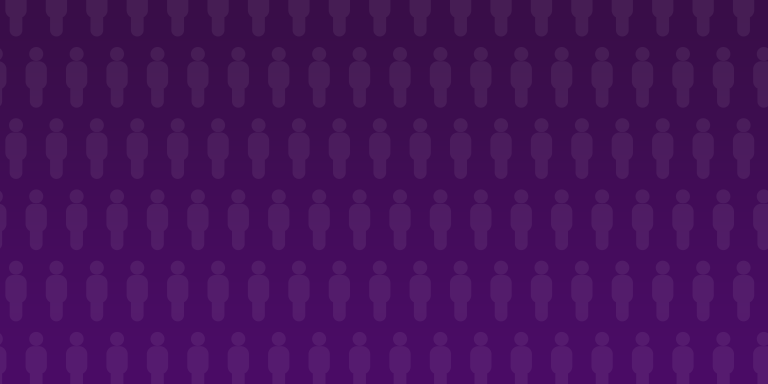
A Shadertoy shader for this pattern:

```glsl
// Staggered rows of pale standing figures over a vertical purple gradient.
// Each figure is a union of a disc, a rounded box and a capsule, repeated
// by mod across and floor down; lengths are fractions of canvas height.

#define COLUMNS 19.0         // figures across a canvas two units wide
#define ROW_PITCH 0.1855     // distance between rows
#define FIRST_HEAD vec2(0.0943, 0.1406) // a head centre, from the top left
#define HEAD_RADIUS 0.0182
#define BODY_HALF vec2(0.0277, 0.0367)
#define BODY_CORNER 0.0210
#define LEG_RADIUS 0.0165
#define FIGURE_ALPHA 0.065
#define TOP_COLOR vec3(0.222, 0.052, 0.282)
#define BOTTOM_COLOR vec3(0.290, 0.045, 0.398)

float roundedBox(vec2 p, vec2 halfSize, float corner) {
    vec2 q = abs(p) - halfSize + corner;
    return length(max(q, 0.0)) + min(max(q.x, q.y), 0.0) - corner;
}

float verticalCapsule(vec2 p, float start, float end, float radius) {
    p.y -= clamp(p.y, start, end);
    return length(p) - radius;
}

// Distance to one figure; the head centre is the origin and y points down.
float figure(vec2 p) {
    const float bodyY = 0.0557;
    const float footY = 0.1233;
    float head = length(p) - HEAD_RADIUS;
    float body = roundedBox(p - vec2(0.0, bodyY), BODY_HALF, BODY_CORNER);
    float legs = verticalCapsule(p, bodyY, footY, LEG_RADIUS);
    return min(head, min(body, legs));
}

void mainImage(out vec4 fragColor, in vec2 fragCoord) {
    vec2 p = fragCoord / iResolution.y;
    p.y = 1.0 - p.y;

    // Split into rows just above the heads, shifting odd rows half a step.
    float columnPitch = 2.0 / COLUMNS;
    vec2 local = p - FIRST_HEAD;
    float headRoom = 0.031;
    float row = floor((local.y + headRoom) / ROW_PITCH);
    local.y -= row * ROW_PITCH;
    local.x += 0.5 * columnPitch * mod(row, 2.0);
    local.x = mod(local.x + 0.5 * columnPitch, columnPitch) - 0.5 * columnPitch;

    // Background, slow at the dark top and the bright bottom.
    float fade = mix(p.y, smoothstep(0.0, 1.0, p.y), 0.7);
    vec3 color = mix(TOP_COLOR, BOTTOM_COLOR, fade);

    // Translucent white figures with one-pixel soft edges.
    float coverage = clamp(0.5 - figure(local) * iResolution.y, 0.0, 1.0);
    color = mix(color, vec3(1.0), coverage * FIGURE_ALPHA);

    fragColor = vec4(color, 1.0);
}
```
